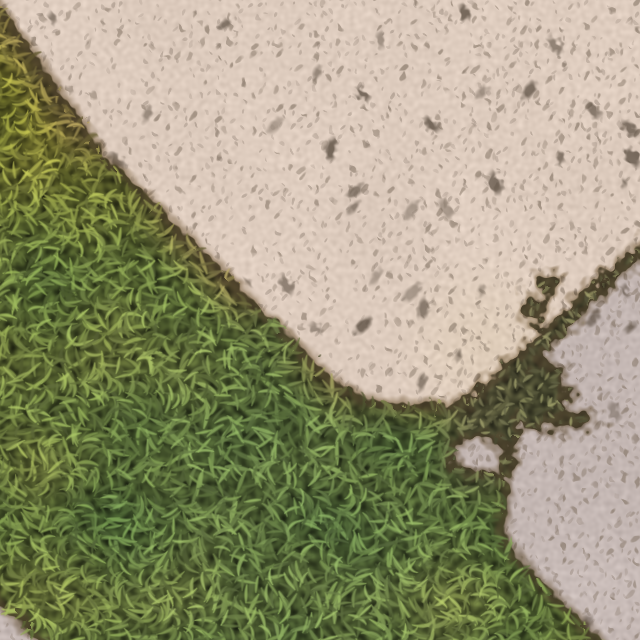
This texture is drawn by a Shadertoy shader. Its source:

```glsl
// Speckled stone paving beside a lawn, with a mossy joint between two slabs.
// Slabs are smooth intersections of half planes roughened by gradient noise;
// specks and curved grass blades are scattered in jittered, hashed grids.

vec2 hash2(vec2 p) {
    vec3 q = fract(p.xyx * vec3(.1031, .1030, .0973));
    q += dot(q, q.yzx + 33.33);
    return fract((q.xx + q.yz) * q.zy);
}

float gradDot(vec2 cell, vec2 offset, vec2 f) {
    return dot(2. * hash2(cell + offset + 57.) - 1., f - offset);
}

float noise(vec2 p) {
    vec2 i = floor(p), f = fract(p), u = f * f * (3. - 2. * f);
    return 1.6 * mix(mix(gradDot(i, vec2(0), f), gradDot(i, vec2(1, 0), f), u.x),
                     mix(gradDot(i, vec2(0, 1), f), gradDot(i, vec2(1), f), u.x), u.y);
}

float smoothMax(float a, float b, float k) {
    float h = max(k - abs(a - b), 0.) / k;
    return max(a, b) + h * h * k * .25;
}

float ellipse(vec2 p, vec2 center, vec2 radii) {
    return (length((p - center) / radii) - 1.) * min(radii.x, radii.y);
}

// All slab distances are negative on stone.
float mainSlab(vec2 p) {
    float left = max((.76 - .986 * (p.x - .163) - p.y) * .71,
                     (.76 - 1.43 * (p.x - .163) - p.y) * .573);
    float right = (.372 + .9 * (p.x - .723) - p.y) * .743;
    float d = smoothMax(smoothMax(left, .37 - p.y, .05), right, .02);
    d = max(d, -ellipse(p, vec2(.855, .557), vec2(.013, .016)));
    return max(d, -ellipse(p, vec2(.833, .515), vec2(.014, .024)));
}

float otherStone(vec2 p) {
    float top = (p.y - .595 - .98 * (p.x - 1.)) * .714;
    float side = .79 + .18 * (p.y - .2) - p.x;
    float base = (.14 - 1.02 * (p.x - .8) - p.y) * .7;
    float d = smoothMax(smoothMax(top, side, .02), base, .04);
    d = max(d, -ellipse(p, vec2(.838, .387), vec2(.05, .056)));
    d = max(d, -ellipse(p, vec2(.885, .343), vec2(.035, .016)));
    float chip = ellipse(p, vec2(.75, .29), vec2(.037, .027));
    float corner = (p.x * .85 + p.y - .052) * .76;
    return min(d, min(chip, corner));
}

float mossAmount(vec2 p) {
    return smoothstep(.66, .75, p.x) * smoothstep(.19, .29, p.y);
}

// Each point can only be reached from its four nearest cells.
float specks(vec2 p, float grid, float density, float size, float warp) {
    vec2 q = p * grid + warp, base = floor(q - .5);
    float cover = 0.;
    for (int k = 0; k < 4; k++) {
        vec2 cell = base + vec2(k & 1, k >> 1);
        vec2 h = hash2(cell + grid), r = hash2(cell + grid * 3.);
        vec2 axis = normalize(vec2(r.x - .5, .25 + .3 * h.y));
        vec2 v = q - cell - .15 - .7 * h;
        v = vec2(dot(v, axis), dot(v, vec2(-axis.y, axis.x)));
        float d = length(v * vec2(.65, 1.25)) - size * (.55 + .7 * r.y);
        float present = step(fract(r.x * 17. + h.y * 7.), density);
        cover = max(cover, present * (.45 + .55 * h.x) * smoothstep(.1, -.08, d));
    }
    return cover;
}

vec3 stone(vec2 p, float main, float side) {
    vec3 c = mix(vec3(.87, .80, .745), vec3(.77, .72, .705), step(side, main));
    float glow = smoothstep(.18, 0., length(p - vec2(.76, .46))) * step(main, side);
    c = mix(c, vec3(.89, .82, .73), .6 * glow);
    float cloud = noise(p * 6.), grain = noise(p * 110.);
    c += .018 * cloud + .045 * grain;
    float dense = .3 + .22 * smoothstep(.5, .95, p.x) + .12 * cloud;
    c = mix(c, vec3(.50, .44, .38), .62 * specks(p, 52., dense, .2, .2 * grain));
    c = mix(c, vec3(.54, .48, .43), .42 * specks(p + 3., 78., .36, .22, .2 * grain));
    return mix(c, vec3(.37, .32, .27), .85 * specks(p + 7., 19., .17, .16, .1 * grain));
}

vec3 lawnTint(vec2 p, float main, float patches) {
    vec3 c = mix(vec3(.45, .52, .25), vec3(.53, .53, .20), smoothstep(.55, .85, p.y));
    c = mix(c, vec3(.38, .49, .28), .6 * smoothstep(.55, .1, length(p - vec2(.48, .2))));
    c += .07 * patches * vec3(1., .6, .3);
    float border = smoothstep(.075, 0., main) * (.55 + .6 * patches);
    c = mix(c, vec3(.49, .42, .25), clamp(border, 0., .8));
    return mix(c, vec3(.43, .42, .29), .85 * mossAmount(p));
}

// Layers of bent blades, rooted only off the stone but free to overhang it.
vec3 addBlades(vec3 c, vec3 tint, vec2 p, float lean, float rough, float blur) {
    float reach = mix(.5, .24, mossAmount(p));
    for (int layer = 0; layer < 5; layer++) {
        float level = float(layer), grid = 25. + 4. * level;
        vec2 q = p * grid + level * 17.3, base = floor(q - .5);
        for (int k = 0; k < 4; k++) {
            vec2 cell = base + vec2(k & 1, k >> 1);
            vec2 h = hash2(cell + level * 91.), r = hash2(cell + 200. + level * 37.);
            float angle = .5 + 1.8 * lean + 3.2 * (r.x - .5);
            vec2 axis = vec2(cos(angle), sin(angle)), v = q - cell - .08 - .84 * h;
            vec2 local = vec2(dot(v, axis), dot(v, vec2(-axis.y, axis.x)));
            float along = clamp(local.x / reach, -1., 1.);
            local.y += (r.y - .5) * .6 * local.x * local.x;
            float d = length(vec2(local.x - along * reach, local.y)) - .09 * (1. - .6 * along * along);
            float cover = smoothstep(blur, -blur, d / grid) * .8;
            if (cover < .01) continue;
            vec2 root = p - v / grid;
            if (min(mainSlab(root), otherStone(root)) + rough < .005) continue;
            c = mix(c, tint * (.55 + .8 * fract(h.x * 13. + r.y) + .035 * level) + .05 * r.y, cover);
        }
    }
    return c;
}

void mainImage(out vec4 fragColor, in vec2 fragCoord) {
    vec2 p = fragCoord / iResolution.xy;
    float blur = .0013 + .5 / iResolution.y;
    float main = mainSlab(p), side = otherStone(p), edge = min(main, side), rough = 0.;
    if (abs(edge) < .06)
        rough = (noise(p * 38.) * .007 + noise(p * 85.) * .006) * mix(.8, 1.9, mossAmount(p));
    edge += rough;
    vec3 c = vec3(0), tint = vec3(0);
    float patches = 0.;

    // Soil and moss, then stone with a soft contact shadow
    if (edge > -.03) {
        patches = noise(p * 8.);
        tint = lawnTint(p, main, patches);
        c = tint * (.62 + .4 * noise(p * 80.));
        c = mix(c, vec3(.30, .25, .17), .7 * smoothstep(.022, .004, abs(edge)));
    }
    if (edge < blur) {
        vec3 paving = stone(p, main, side);
        paving *= mix(vec3(.72, .68, .60), vec3(1), smoothstep(-.014, .001, -edge - .013));
        c = mix(c, paving, smoothstep(blur, -blur, edge));
    }
    if (edge > -.03) c = addBlades(c, tint, p, patches, rough, blur);
    fragColor = vec4(clamp(c, 0., 1.), 1.);
}
```
